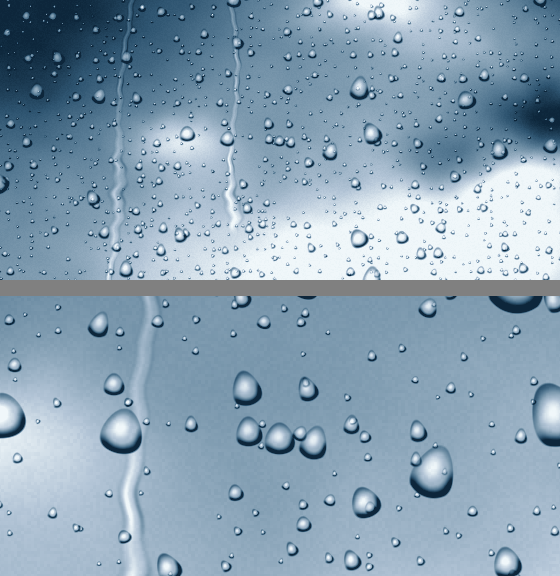
Top, the full canvas; bottom, a detail of the centre.
Give the GLSL for this texture, as a Shadertoy shader.

```glsl
// Rain drops and two trickles on a window in front of a stormy blue sky.
// One scalar tone is built up (soft glows, layered sines, scattered drops
// on jittered grids) and finally mapped through a six-colour ramp.

vec3 toneRamp(float tone) {
    vec3 stops[6] = vec3[6](
        vec3(0.05, 0.15, 0.23), vec3(0.18, 0.33, 0.44), vec3(0.34, 0.48, 0.58),
        vec3(0.51, 0.62, 0.70), vec3(0.70, 0.77, 0.84), vec3(0.94, 0.97, 0.98));
    vec3 color = stops[0];
    for (int i = 1; i < 6; i++)
        color = mix(color, stops[i], clamp(tone * 5.0 - float(i - 1), 0.0, 1.0));
    return color;
}

vec3 hash3(vec2 p) {
    vec3 h = fract(vec3(p.xyx) * vec3(0.1031, 0.1030, 0.0973));
    h += dot(h, h.yxz + 33.33);
    return fract((h.xxy + h.yzz) * h.zyx);
}

mat2 rotation(float angle) {
    float c = cos(angle), s = sin(angle);
    return mat2(c, -s, s, c);
}

// Layered, mutually bent sines, roughly -1..1
float clouds(vec2 p) {
    float sum = 0.0, amp = 0.5;
    for (int i = 0; i < 5; i++) {
        p = rotation(0.9) * p * 1.75 + vec2(1.7, 0.6);
        sum += amp * sin(p.x + 1.2 * sin(p.y * 0.8)) * cos(p.y * 0.7);
        amp *= 0.6;
    }
    return sum;
}

float glow(vec2 p, vec2 center, vec2 radii) {
    vec2 q = (p - center) / radii;
    return exp(-dot(q, q));
}

float skyTone(vec2 p) {
    vec2 w = p + 0.07 * vec2(clouds(p * 3.0), clouds(p * 3.0 + 9.0));
    float tone = 0.57 + 0.10 * clouds(p * 2.6 + 4.0);
    // dark storm masses
    tone -= 0.55 * glow(w, vec2(0.0, 1.05), vec2(0.75, 0.40));
    tone -= 0.22 * glow(w, vec2(0.0, 0.55), vec2(0.55, 0.40));
    tone -= 0.55 * glow(w, vec2(2.0, 0.61), vec2(0.26, 0.12));
    tone -= 0.36 * glow(w, vec2(1.60, 0.44), vec2(0.24, 0.10));
    tone -= 0.35 * glow(w, vec2(2.05, 1.02), vec2(0.22, 0.20));
    // bright openings
    tone += 0.52 * glow(w, vec2(1.10, 0.02), vec2(0.70, 0.36));
    tone += 0.45 * glow(w, vec2(1.80, 0.12), vec2(0.36, 0.28));
    tone += 0.35 * glow(w, vec2(1.88, 0.38), vec2(0.20, 0.10));
    tone += 0.36 * glow(w, vec2(0.60, 0.47), vec2(0.18, 0.09));
    tone += 0.48 * glow(w, vec2(1.34, 1.00), vec2(0.20, 0.11));
    tone += 0.20 * glow(w, vec2(1.65, 0.86), vec2(0.30, 0.15));
    return clamp(tone, 0.0, 1.0);
}

// Wet streak: u runs across it, -1..1 between its edges
float addTrickle(float tone, vec2 p, float centerX, float width, float strength) {
    float wobble = 0.3 * sin(p.y * 47.0) + 0.2 * sin(p.y * 103.0 + 1.0);
    float u = (p.x - centerX) / width + wobble;
    float beads = 0.65 + 0.35 * sin(p.y * 31.0 + 2.0 * sin(p.y * 17.0));
    float body = 1.0 - smoothstep(0.7, 1.2, abs(u));
    float leftEdge = exp(-12.0 * (u + 0.9) * (u + 0.9));
    float rightEdge = exp(-12.0 * (u - 0.9) * (u - 0.9));
    float shine = exp(-10.0 * (u + 0.2) * (u + 0.2));
    return tone + strength * (0.10 * body + beads * (0.20 * shine - 0.14 * leftEdge - 0.28 * rightEdge));
}

// One jittered grid of pear-shaped drops; radii holds smallest and largest
float addDrops(float tone, vec2 p, float cell, float density, vec2 radii, float seed, float pixel) {
    vec2 g = p / cell + seed * 0.37;
    vec3 place = hash3(floor(g) + seed * 17.0);
    vec3 look = hash3(floor(g) + seed * 17.0 + 71.0);
    float radius = mix(radii.x, radii.y, place.z * place.z);
    float room = max(0.5 * cell - 1.45 * radius - pixel, 0.0);
    vec2 q = (fract(g) - 0.5) * cell - (place.xy * 2.0 - 1.0) * room;
    q = rotation((look.x - 0.4) * 1.1) * q / radius;
    q.x *= 1.0 + 0.25 * clamp(q.y, -1.0, 1.0);
    q.y *= mix(0.70, 1.0, look.y);

    float dist = length(q);
    float soft = 1.1 * pixel / radius;
    float mask = (1.0 - smoothstep(1.0 - soft, 1.0 + soft, dist)) * step(look.z, density);
    float low = dot(q, vec2(0.29, -0.96));
    float rim = smoothstep(0.50, 0.90, dist) * smoothstep(-0.1, 0.6, low);
    float shine = 1.0 - smoothstep(0.1, 0.75, length(q - vec2(-0.12, 0.15)));

    float body = mix(tone, 0.75, 0.45) + 0.28 * shine - 0.72 * rim;
    body -= 0.25 * smoothstep(0.65, 1.0, dist);
    body -= 0.35 * look.x * smoothstep(0.1, 0.9, -low);
    return mix(tone, body, mask);
}

void mainImage(out vec4 fragColor, in vec2 fragCoord) {
    float pixel = 1.0 / iResolution.y;
    vec2 p = fragCoord * pixel;
    float tone = skyTone(p);

    // trickles: a long one on the left, a shorter one with a heavy end
    float longX = 0.39 + 0.075 * p.y + 0.012 * sin(p.y * 7.0);
    float longWidth = 0.010 + 0.014 * exp(-30.0 * (p.y - 0.32) * (p.y - 0.32));
    tone = addTrickle(tone, p, longX, longWidth, 0.9);
    float shortX = 0.835 + 0.012 * sin(p.y * 9.0 + 1.2);
    float shortWidth = 0.010 + 0.016 * exp(-150.0 * (p.y - 0.26) * (p.y - 0.26));
    tone = addTrickle(tone, p, shortX, shortWidth, smoothstep(0.16, 0.21, p.y));

    // drops from mist to large beads
    tone = addDrops(tone, p, 0.027, 0.22, vec2(0.0022, 0.0045), 1.0, pixel);
    tone = addDrops(tone, p, 0.043, 0.36, vec2(0.0040, 0.0080), 2.0, pixel);
    tone = addDrops(tone, p, 0.077, 0.50, vec2(0.0085, 0.0170), 3.0, pixel);
    tone = addDrops(tone, p, 0.163, 0.30, vec2(0.0170, 0.0320), 4.0, pixel);

    // faint grain
    tone += 0.03 * (hash3(floor(p * 256.0)).x - 0.5);
    fragColor = vec4(toneRamp(clamp(tone, 0.0, 1.0)), 1.0);
}
```
